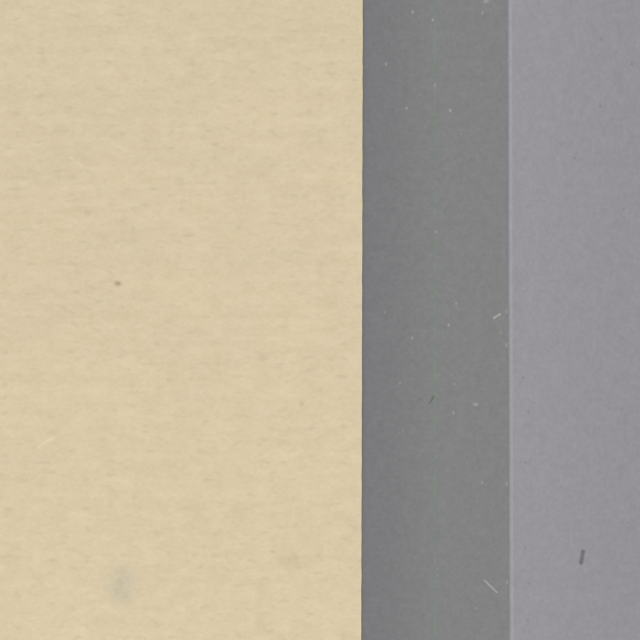
Give the GLSL for this texture, as a Shadertoy shader.

```glsl
vec2 hash2(vec2 p) {
    vec3 q = fract(p.xyx * vec3(0.1031, 0.103, 0.0973));
    q += dot(q, q.yzx + 33.33);
    return fract((q.xx + q.yz) * q.zy);
}

float cornerSlope(vec2 cell, vec2 offset) {
    return dot(hash2(cell) * 2.0 - 1.0, offset);
}

float gradientNoise(vec2 p) {
    vec2 i = floor(p), f = fract(p);
    vec2 u = f * f * f * (f * (f * 6.0 - 15.0) + 10.0);
    vec2 e = vec2(1, 0);
    return mix(mix(cornerSlope(i, f), cornerSlope(i + e, f - e), u.x),
               mix(cornerSlope(i + e.yx, f - e.yx), cornerSlope(i + 1.0, f - 1.0), u.x), u.y);
}

float fbm(vec2 p) {
    float sum = 0.0, weight = 1.0;
    for (int i = 0; i < 4; i++) {
        sum += weight * gradientNoise(p);
        p = p * 2.03 + 17.3;
        weight *= 0.65;
    }
    return sum;
}

float segment(vec2 p, vec2 a, vec2 b) {
    vec2 ab = b - a;
    return length(p - a - ab * clamp(dot(p - a, ab) / dot(ab, ab), 0.0, 1.0));
}

float stroke(vec2 p, vec2 a, vec2 b, float width) {
    return 1.0 - smoothstep(width * 0.2, width, segment(p, a, b));
}

float blob(vec2 p, vec2 center, vec2 radius) {
    vec2 d = (p - center) / radius;
    return exp(-dot(d, d));
}

float softLine(float offset, float width) {
    float d = offset / width;
    return exp(-d * d);
}

// Sparse dust: one randomly placed grain in some cells of a grid
float dust(vec2 p, float cells, float density) {
    vec2 id = floor(p * cells);
    vec2 pick = hash2(id + 71.0);
    vec2 center = (id + 0.2 + 0.6 * hash2(id + 9.0)) / cells;
    return step(pick.x, density) * pick.y * blob(p, center, vec2(0.0018, 0.0014 + 0.0012 * pick.y));
}

vec3 paperColor(vec2 p) {
    vec3 color = mix(vec3(0.857, 0.792, 0.664), vec3(0.839, 0.779, 0.659), p.y);
    float fibers = fbm(p * vec2(28, 50));
    float clouds = fbm(p * vec2(5, 9) + 40.0);
    float grain = gradientNoise(p * vec2(95, 135)) + gradientNoise(p * vec2(180, 205) + 5.0);
    color += fibers * vec3(0.021, 0.022, 0.024) + clouds * vec3(0.011, 0.01, 0.007);
    color += grain * vec3(0.016, 0.016, 0.018);

    // Laid bands and short grey fibres lying across the sheet
    color += 0.011 * gradientNoise(p * vec2(3.5, 60) + 23.0);
    float flecks = smoothstep(0.1, 0.6, gradientNoise(p * vec2(55, 110) + 8.0));
    color -= flecks * vec3(0.032, 0.027, 0.019);

    // Stains and pale scuffs
    float stain = blob(p, vec2(0.19, 0.086), vec2(0.021, 0.027)) * (0.8 + 0.6 * fbm(p * 55.0));
    color = mix(color, vec3(0.7, 0.69, 0.62), clamp(stain, 0.0, 1.0) * 0.55);
    color -= 0.04 * blob(p, vec2(0.452, 0.124), vec2(0.015, 0.01));
    color -= 0.15 * blob(p, vec2(0.184, 0.557), vec2(0.005, 0.004));
    color -= 0.06 * blob(p, vec2(0.472, 0.369), vec2(0.004));
    color += 0.03 * stroke(p, vec2(0.06, 0.302), vec2(0.083, 0.316), 0.004);
    color += 0.025 * stroke(p, vec2(0.11, 0.753), vec2(0.128, 0.74), 0.004);
    return color;
}

vec3 stripColor(vec2 p) {
    vec3 color = mix(vec3(0.482, 0.483, 0.489), vec3(0.513, 0.513, 0.515), smoothstep(0.575, 0.7, p.x));
    float grain = gradientNoise(p * 105.0) + gradientNoise(p * 195.0 + 5.0);
    color += 0.012 * fbm(p * 45.0) + 0.017 * grain;
    color += 0.13 * dust(p, 26.0, 0.2);

    // Thin green streak, broken by noise
    float streak = softLine(p.x - 0.68, 0.0015);
    color += streak * (0.8 + gradientNoise(vec2(3.3, p.y * 40.0))) * vec3(-0.03, 0.035, -0.035);

    // Scratches and loose fibres beside the ridge
    color += 0.11 * stroke(p, vec2(0.757, 0.093), vec2(0.776, 0.075), 0.0025);
    color += 0.12 * stroke(p, vec2(0.772, 0.503), vec2(0.781, 0.509), 0.003);
    color += 0.12 * blob(p, vec2(0.743, 0.368), vec2(0.004, 0.0025));
    color += 0.1 * blob(p, vec2(0.76, 0.998), vec2(0.005, 0.003));
    color -= 0.06 * stroke(p, vec2(0.672, 0.371), vec2(0.678, 0.381), 0.003);
    return color;
}

vec3 panelColor(vec2 p) {
    vec3 color = mix(vec3(0.597, 0.588, 0.606), vec3(0.583, 0.573, 0.59), smoothstep(0.8, 1.0, p.x));
    float grain = gradientNoise(p * vec2(115, 95)) + gradientNoise(p * 190.0 + 5.0);
    color += 0.014 * fbm(p * vec2(50, 38)) + 0.017 * grain;
    color -= 0.06 * dust(p + 3.0, 26.0, 0.15);
    color -= 0.14 * stroke(p, vec2(0.908, 0.121), vec2(0.911, 0.138), 0.005);
    return color;
}

void mainImage(out vec4 fragColor, in vec2 fragCoord) {
    vec2 p = fragCoord / iResolution.xy;
    float paperEdge = p.x - mix(0.5645, 0.567, p.y) - 0.0007 * gradientNoise(vec2(5.3, p.y * 45.0));
    float panelEdge = p.x - mix(0.7955, 0.793, p.y);
    float soft = max(0.0012, 0.6 / iResolution.x);

    float strip = smoothstep(-soft, soft, paperEdge);
    vec3 color = mix(paperColor(p), stripColor(p), strip);
    color = mix(color, panelColor(p), smoothstep(-soft, soft, panelEdge));

    // Shadow under the paper, then the groove and lit ridge of the panel
    color -= 0.06 * strip * exp(-max(paperEdge, 0.0) * 400.0);
    color -= 0.035 * softLine(panelEdge - 0.0005, 0.0015);
    color += 0.035 * softLine(panelEdge - 0.005, 0.002);
    float chips = smoothstep(0.25, 0.5, gradientNoise(vec2(11.3, p.y * 75.0))) * (1.0 - smoothstep(0.4, 0.75, p.y));
    color += 0.09 * chips * softLine(panelEdge + 0.003, 0.0018);

    fragColor = vec4(clamp(color, 0.0, 1.0), 1.0);
}
```
